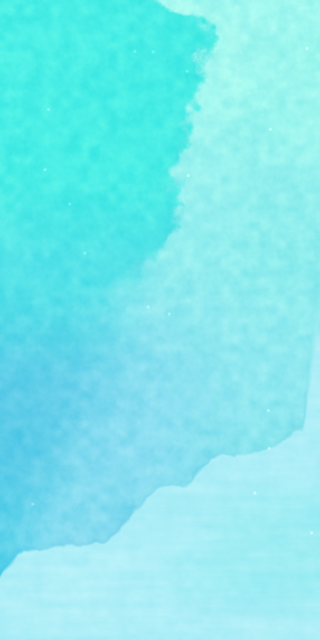
Reproduce this background procedurally as a Shadertoy shader.

```glsl
// Layered turquoise and blue watercolour washes above a pale, torn-edged shore.

float hash(vec2 p) {
    return fract(sin(dot(p, vec2(127.1, 311.7))) * 43758.55);
}

float noise(vec2 p) {
    vec2 i = floor(p), f = fract(p);
    f = f * f * (3.0 - 2.0 * f);
    return mix(mix(hash(i), hash(i + vec2(1, 0)), f.x),
               mix(hash(i + vec2(0, 1)), hash(i + vec2(1, 1)), f.x), f.y);
}

// Fractal noise centred on zero
float fbm(vec2 p) {
    float sum = 0.0, amp = 0.5;
    for (int i = 0; i < 5; i++) {
        sum += amp * (noise(p) - 0.5);
        p = mat2(1.6, 1.2, -1.2, 1.6) * p + 7.3;
        amp *= 0.5;
    }
    return sum;
}

// Height of the lower wash boundary, as a fraction of the canvas
float shoreHeight(float x) {
    return 0.097 + 0.038 * clamp(x / 0.075, 0.0, 1.0)
         + 0.015 * smoothstep(0.08, 0.20, x)
         + 0.090 * smoothstep(0.31, 0.52, x)
         + 0.048 * smoothstep(0.57, 0.70, x)
         + 0.042 * smoothstep(0.80, 0.95, x)
         + 0.145 * smoothstep(0.945, 1.00, x)
         + 0.014 * fbm(vec2(x * 22.0, 4.0));
}

// Right-hand limit of the saturated wash
float washLimit(float y) {
    return 0.08 + 0.27 * smoothstep(0.10, 0.50, y)
         + 0.20 * smoothstep(0.50, 0.66, y)
         + 0.09 * smoothstep(0.74, 0.87, y)
         - 0.16 * smoothstep(0.965, 1.00, y);
}

// Sparse paper flecks, one candidate per cell
float flecks(vec2 p) {
    vec2 cell = floor(p * 16.0);
    vec2 centre = 0.2 + 0.6 * vec2(hash(cell + 3.1), hash(cell + 8.7));
    float r = length(fract(p * 16.0) - centre);
    return step(0.965, hash(cell)) * (1.0 - smoothstep(0.02, 0.12, r));
}

void mainImage(out vec4 fragColor, in vec2 fragCoord) {
    vec2 uv = fragCoord / iResolution.xy;
    vec2 p = vec2(uv.x, uv.y * 2.0);
    float pixel = 1.0 / iResolution.x;
    float grain = fbm(p * 34.0);
    float cloud = fbm(p * 5.0 + 20.0);
    float aboveShore = uv.y - shoreHeight(uv.x);

    // Light wash: mint above, soft blue at lower left
    vec3 lowTint = mix(vec3(0.54, 0.87, 0.945), vec3(0.56, 0.91, 0.94),
                       smoothstep(0.40, 0.85, uv.x));
    vec3 light = mix(lowTint, vec3(0.575, 0.935, 0.935), smoothstep(0.35, 0.64, uv.y));
    light = mix(light, vec3(0.61, 0.965, 0.935), smoothstep(0.60, 0.90, uv.y));
    light += vec3(0.08, 0.02, 0.02) * cloud;

    // Saturated wash: blue rising into turquoise
    vec3 deep = mix(vec3(0.32, 0.82, 0.915), vec3(0.36, 0.80, 0.91),
                    smoothstep(0.12, 0.30, uv.y));
    deep = mix(deep, vec3(0.33, 0.885, 0.91), smoothstep(0.38, 0.57, uv.y));
    deep = mix(deep, vec3(0.295, 0.935, 0.90), smoothstep(0.55, 0.75, uv.y));
    deep += vec3(0.08, 0.025, 0.01) * cloud;

    // Ragged boundary, crisp above and diffuse below
    float crisp = smoothstep(0.50, 0.64, uv.y);
    float ragged = 0.08 * fbm(p * 9.0 + 2.0) + 0.11 * fbm(p * 24.0 + 5.0);
    float inside = washLimit(uv.y) - uv.x + ragged;
    float feather = mix(0.18, 0.022, crisp);
    float coverage = smoothstep(-feather, feather, inside);
    float halo = exp(-abs(inside + 0.07) * 14.0) * (1.0 - coverage);
    light += vec3(0.06, 0.015, 0.01) * halo * smoothstep(0.72, 0.95, uv.y);
    vec3 colour = mix(light, deep, coverage);
    float rim = exp(-max(inside, 0.0) * 30.0) * coverage * crisp;
    colour -= vec3(0.02, 0.03, 0.01) * rim;
    colour += vec3(0.17, 0.07, 0.035) * grain;

    // Pale shore with faint horizontal brush strokes
    float strokes = fbm(p * vec2(5.0, 45.0));
    float aqua = smoothstep(0.45, 0.80, uv.x + 0.5 * cloud)
               * smoothstep(0.02, 0.10, uv.y) * (1.0 - smoothstep(0.18, 0.28, uv.y));
    vec3 pale = mix(vec3(0.68, 0.935, 0.97), vec3(0.62, 0.93, 0.955), aqua);
    pale += vec3(0.10, 0.025, 0.01) * strokes + vec3(0.06, 0.015, 0.01) * cloud;
    pale += vec3(0.07, 0.025, 0.015) * grain;

    // Approximate distance to the sloping shore, in canvas widths
    float slope = (shoreHeight(uv.x + 0.006) - shoreHeight(uv.x - 0.006)) / 0.006;
    float shore = 2.0 * aboveShore / sqrt(1.0 + slope * slope) + 0.018 * grain;

    // Broken pigment line drying along the shore
    float broken = smoothstep(0.35, 0.75, noise(p * 11.0 + 3.0));
    float pigment = 0.5 * exp(-max(shore, 0.0) * 28.0)
                  + 1.4 * broken * exp(-max(shore, 0.0) * 110.0);
    colour -= vec3(0.055, 0.035, 0.02) * pigment;
    float faded = 0.006 + 0.02 * smoothstep(0.93, 1.0, uv.x);
    colour = mix(pale, colour, smoothstep(-pixel, pixel + faded, shore));

    colour += vec3(0.16, 0.06, 0.05) * flecks(p);
    fragColor = vec4(clamp(colour, 0.0, 1.0), 1.0);
}
```
